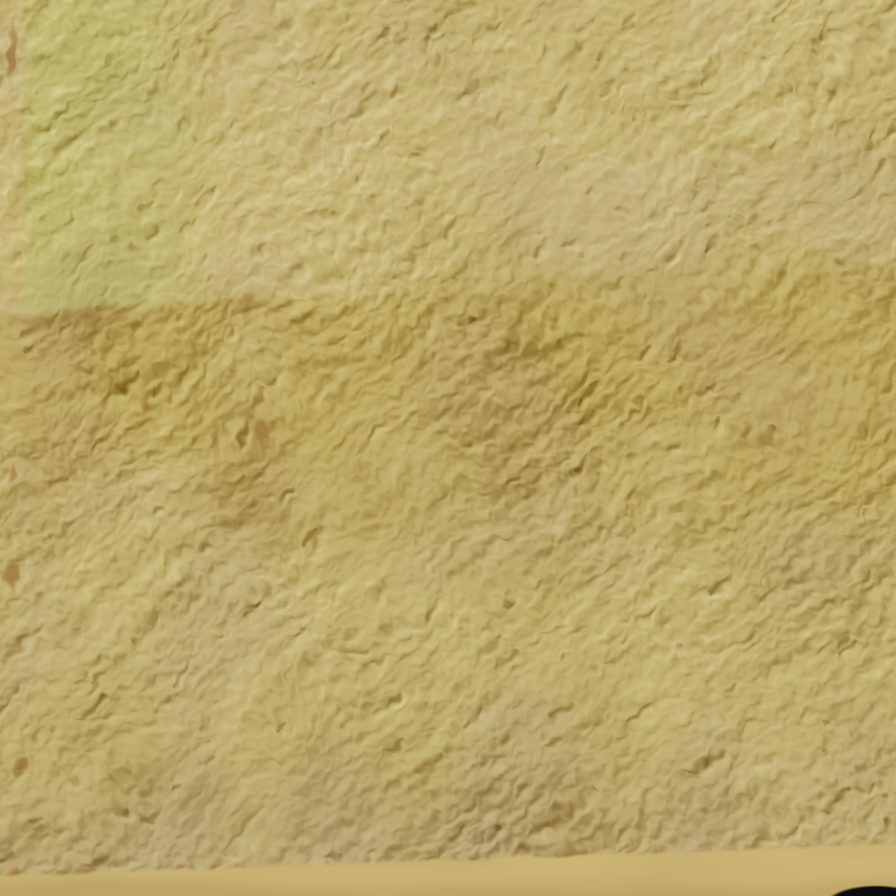
A WebGL 2 fragment shader for this texture:

```glsl
#version 300 es
precision highp float;
// Rough ochre plaster: gradient noise is lit as relief along a diagonal grain
// and cut by ragged pits and tapered gouges. Broad tonal bands, a faint seam,
// stains and a smooth skirting strip are layered over it.

uniform vec2 u_resolution;
out vec4 outColor;

const vec3 SHADE = vec3(0.53, 0.43, 0.17);
const vec3 PLASTER = vec3(0.742, 0.668, 0.415);
const vec3 LIGHT = vec3(0.835, 0.785, 0.570);
const vec3 SKIRTING = vec3(0.79, 0.70, 0.45);
const vec3 RUST = vec3(0.55, 0.36, 0.14);
const vec3 GREEN_TINT = vec3(-0.018, 0.016, -0.02);
const vec3 YELLOW_TINT = vec3(0.0, -0.008, -0.035);
const vec3 DULL_TINT = vec3(-0.008, -0.012, 0.018);
const vec3 DARK_SPOT = vec3(0.04, 0.05, 0.06);
const vec2 LIGHT_STEP = vec2(-0.0017, 0.0024);
const float GRAIN_ANGLE = 0.70;
const float RELIEF_GAIN = 0.98;
const float GOUGE_DEPTH = 0.85;
const float PIT_DEPTH = 0.55;

vec2 hash2(vec2 p) {
  vec3 q = fract(p.xyx * vec3(0.1031, 0.1030, 0.0973));
  q += dot(q, q.yzx + 33.33);
  return fract((q.xx + q.yz) * q.zy);
}

float cornerSlope(vec2 cell, vec2 offset) {
  float a = 6.2832 * hash2(cell + 71.0).x;
  return dot(vec2(cos(a), sin(a)), offset);
}

// Gradient noise, roughly -0.7 to 0.7
float noise(vec2 p) {
  vec2 i = floor(p), f = fract(p);
  vec2 u = f * f * f * (f * (f * 6.0 - 15.0) + 10.0);
  vec2 e = vec2(1.0, 0.0);
  return mix(mix(cornerSlope(i, f), cornerSlope(i + e, f - e), u.x),
             mix(cornerSlope(i + e.yx, f - e.yx), cornerSlope(i + 1.0, f - 1.0), u.x), u.y);
}

vec2 rotate(vec2 p, float a) {
  float c = cos(a), s = sin(a);
  return vec2(c * p.x + s * p.y, c * p.y - s * p.x);
}

// Plaster surface: long coarse folds, then rounder and finer crumbs
float height(vec2 p) {
  vec2 q = rotate(p, GRAIN_ANGLE);
  return 0.80 * noise(q * vec2(17.0, 31.0))
       + 0.62 * noise(q * vec2(40.0, 66.0) + 17.0)
       + 0.40 * noise(q * vec2(78.0, 112.0) + 43.0)
       + 0.20 * noise(q * vec2(140.0, 190.0) + 91.0);
}

// Short tapered scratches, one per grid cell at most
float gouges(vec2 p, float cells, float density, float width) {
  vec2 home = floor(p * cells);
  float depth = 0.0;
  for (int y = -1; y <= 1; y++) {
    for (int x = -1; x <= 1; x++) {
      vec2 cell = home + vec2(x, y);
      vec2 place = hash2(cell + cells);
      vec2 shape = hash2(cell + cells + 131.0);
      vec2 center = (cell + 0.15 + 0.7 * place) / cells;
      float angle = mix(0.45, 0.90, center.y) + 0.8 * (shape.x - 0.5);
      float halfLength = mix(0.08, 0.46, shape.y * shape.y) / cells;
      vec2 q = rotate(p - center, angle);
      float along = clamp(q.x, -halfLength, halfLength);
      float d = length(q - vec2(along, 0.0));
      float w = width * (1.0 - 0.55 * abs(along) / halfLength);
      float present = step(fract(place.x * 7.3 + shape.y * 5.1), density);
      depth = max(depth, present * smoothstep(w, 0.0, d) * (0.5 + 0.5 * shape.x));
    }
  }
  return depth;
}

// Gouges and ragged pits together, as lost tone
float cavities(vec2 p, float density) {
  vec2 q = rotate(p, GRAIN_ANGLE);
  float ragged = noise(q * vec2(24.0, 46.0) + 55.0) + 0.5 * noise(q * vec2(62.0, 95.0) + 7.0);
  float pit = smoothstep(0.66 - 0.8 * density, 1.02 - 0.8 * density, ragged);
  float cut = max(gouges(p, 12.0, density, 0.0105), 0.75 * gouges(p, 22.0, density, 0.0075));
  cut = max(cut, 0.45 * gouges(p, 5.0, 0.4, 0.0085));
  return max(PIT_DEPTH * pit, GOUGE_DEPTH * cut * clamp(0.85 + 1.1 * ragged, 0.2, 1.2));
}

void main() {
  vec2 uv = gl_FragCoord.xy / u_resolution;
  float pixel = 1.0 / u_resolution.y;
  vec2 warp = vec2(noise(uv * 9.0), noise(uv * 9.0 + 31.0));
  vec2 rough = vec2(noise(uv * 75.0), noise(uv * 75.0 + 9.0));
  vec2 p = uv + 0.020 * warp + 0.0055 * rough;

  // Relief and cavities, each with a lit lip on the far side
  float relief = height(p - LIGHT_STEP) - height(p + LIGHT_STEP);
  float strength = 0.95 + 0.6 * noise(uv * 4.0 + 5.0);
  float density = 0.34 + 0.14 * smoothstep(0.5, 0.9, uv.y) + 0.40 * noise(uv * 5.0 + 60.0);
  float tone = RELIEF_GAIN * strength * relief;
  tone -= cavities(p, density);
  tone += 0.50 * cavities(p + 2.4 * LIGHT_STEP, density);

  // Broad bands: pale top, darker middle below the seam, dull foot
  float seam = 0.650 + 0.060 * uv.x + 0.012 * warp.x;
  float softness = 0.006 + 0.03 * smoothstep(0.2, 0.6, uv.x);
  float aboveSeam = smoothstep(-softness, softness, uv.y - seam);
  float band = (1.0 - aboveSeam) * smoothstep(0.30, 0.58, uv.y + 0.22 * warp.y);
  float foot = smoothstep(0.20, 0.03, uv.y - 0.03 * uv.x);
  float edgeStrip = 1.0 - smoothstep(0.018, 0.040, uv.x + 0.012 * warp.y);
  tone += 0.20 * aboveSeam - 0.20 * band * (1.0 - 0.7 * edgeStrip) - 0.14 * foot;
  tone += 0.28 * noise(uv * 4.5 + 12.0) + 0.20 * noise(uv * 13.0) + 0.09;

  vec3 color = mix(PLASTER, SHADE, clamp(-tone, 0.0, 1.3));
  color = mix(color, LIGHT, clamp(tone, 0.0, 1.1));

  // Tints and sparse rust stains
  float green = aboveSeam * (1.0 - edgeStrip) * smoothstep(0.30, 0.06, uv.x + 0.10 * warp.x);
  color += GREEN_TINT * green + YELLOW_TINT * band;
  color += DULL_TINT * (foot + smoothstep(-0.1, 0.3, noise(uv * 6.0 + 140.0)));
  float stain = smoothstep(0.32, 0.55, noise(p * vec2(40.0, 24.0) + 83.0));
  color = mix(color, RUST, stain * (0.5 * edgeStrip + 0.28 * band * smoothstep(0.6, 0.3, uv.x)));

  // Smooth skirting and the dark spot in the corner
  float skirtTop = 0.022 + 0.036 * uv.x + 0.003 * noise(vec2(uv.x * 20.0, 2.0));
  vec3 skirt = SKIRTING + 0.03 * noise(uv * vec2(6.0, 40.0)) - 0.05 * smoothstep(0.03, 0.0, uv.y);
  color = mix(color, skirt, smoothstep(0.003, -0.003, uv.y - skirtTop));
  float spot = (length((uv - vec2(0.978, -0.010)) / vec2(0.055, 0.021)) - 1.0) * 0.021;
  color = mix(color, DARK_SPOT, smoothstep(1.5 * pixel, -1.5 * pixel, spot));

  outColor = vec4(clamp(color, 0.0, 1.0), 1.0);
}
```
